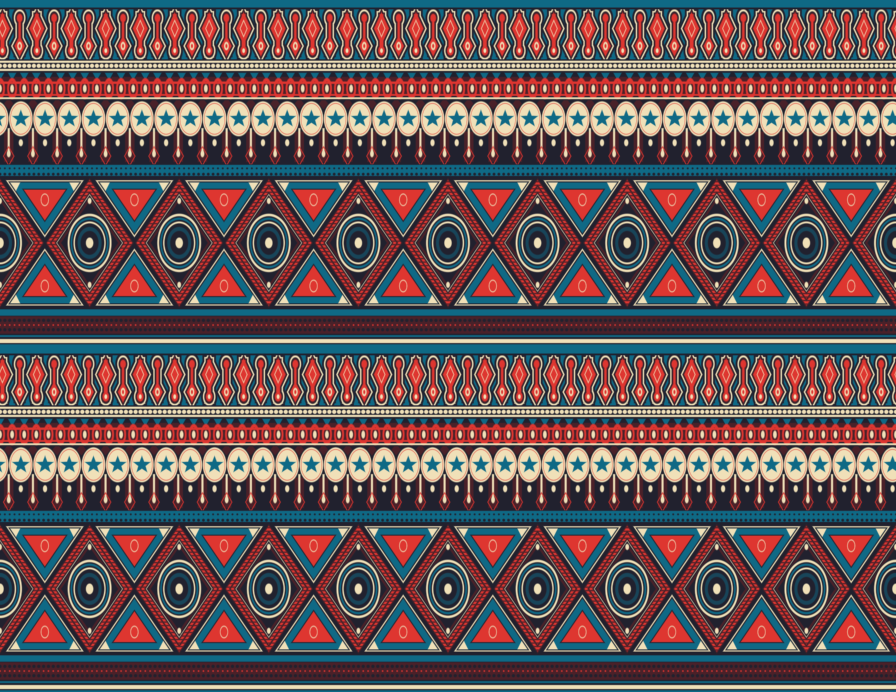
Give the GLSL for this pattern, as a Shadertoy shader.

```glsl
#define NAVY vec3(0.13, 0.13, 0.18)
#define TEAL vec3(0.06, 0.41, 0.52)
#define RED vec3(0.87, 0.21, 0.19)
#define CREAM vec3(0.94, 0.88, 0.72)
#define MAROON vec3(0.29, 0.13, 0.16)
#define SHEET vec2(768.0, 594.0)
#define ROWS_DOWN 2.0
#define DIAMONDS 10.0
#define FIGURES 26.0
#define STARS 37.0
#define BEADS 185.0
#define SAMPLES 3

float edge;

void paint(inout vec3 col, vec3 ink, float d) {
    col = mix(col, ink, clamp(0.5 - d / edge, 0.0, 1.0));
}

// Signed offset from the nearest of n evenly spaced centres
float cell(float x, float n, float phase) {
    float w = SHEET.x / n;
    return (fract(x / w - phase + 0.5) - 0.5) * w;
}

float band(float y, float top, float bottom) {
    return max(top - y, y - bottom);
}

float ellipse(vec2 p, vec2 r) {
    return (length(p / r) - 1.0) * min(r.x, r.y);
}

float rhombus(vec2 p, vec2 r) {
    return (abs(p.x) / r.x + abs(p.y) / r.y - 1.0) * r.x * r.y / length(r);
}

float star(vec2 p, float outer, float inner) {
    float sector = 1.256637;
    float a = mod(atan(p.x, -p.y) + 0.5 * sector, sector) - 0.5 * sector;
    vec2 q = length(p) * vec2(cos(a), abs(sin(a)));
    vec2 notch = inner * vec2(cos(0.5 * sector), sin(0.5 * sector));
    return dot(q - vec2(outer, 0.0), normalize(vec2(notch.y, outer - notch.x)));
}

float beads(vec2 p, float y, float r) {
    return length(vec2(cell(p.x, BEADS, 0.0), p.y - y)) - r;
}

// Row of alternating wide and slim outlined figures
void figureRow(inout vec3 col, vec2 p) {
    vec2 q = vec2(cell(p.x, FIGURES, 0.07), p.y - 29.5);
    vec2 s = vec2(cell(p.x, FIGURES, 0.57), q.y);
    float wide = min(rhombus(q + vec2(0.0, 5.0), vec2(6.0, 13.0)), ellipse(q - vec2(0.0, 14.0), vec2(2.4, 3.5)));
    wide = min(wide, max(abs(q.x) - 1.2, abs(q.y) - 17.0));
    float slim = min(ellipse(s + vec2(0.0, 14.0), vec2(2.0, 3.0)), rhombus(s - vec2(0.0, 10.0), vec2(4.0, 8.0)));
    slim = min(slim, max(abs(s.x) - 0.6, abs(s.y) - 15.0));
    float d = min(wide, slim);
    paint(col, TEAL, 4.6 - d);
    paint(col, CREAM, abs(d - 2.4) - 0.6);
    paint(col, MAROON, d - 1.3);
    paint(col, RED, d - 0.4);
    paint(col, CREAM, ellipse(s - vec2(0.0, 10.0), vec2(2.0, 3.6)));
    paint(col, RED, ellipse(s - vec2(0.0, 10.0), vec2(0.9, 1.8)));
    paint(col, CREAM, abs(rhombus(q + vec2(0.0, 5.0), vec2(3.0, 7.0))) - 0.3);
    paint(col, CREAM, ellipse(q - vec2(0.0, 14.0), vec2(1.2, 2.0)));
}

// Star medallions with hanging drops
void starRow(inout vec3 col, vec2 p) {
    vec2 q = vec2(cell(p.x, STARS, 0.86), p.y - 102.0);
    vec2 h = vec2(cell(p.x, STARS, 0.36), q.y);
    paint(col, MAROON, rhombus(h + vec2(0.0, 13.0), vec2(4.0, 5.0)));
    paint(col, MAROON, max(abs(h.x) - 4.0, band(p.y, 113.0, 139.0)));
    paint(col, CREAM, max(abs(h.x) - 0.9, band(p.y, 110.0, 130.0)));
    paint(col, CREAM, ellipse(h - vec2(0.0, 30.0), vec2(1.6, 3.0)));
    paint(col, RED, abs(rhombus(h - vec2(0.0, 32.0), vec2(4.5, 8.0))) - 0.35);
    paint(col, CREAM, ellipse(q - vec2(0.0, 20.5), vec2(1.8, 3.0)));
    float medal = ellipse(q, vec2(10.1, 15.0));
    paint(col, CREAM, medal);
    paint(col, RED, abs(medal + 1.2) - 0.12);
    paint(col, TEAL, star(q, 7.8, 3.3));
}

// Diamonds with oval eyes, triangles in the gaps
void diamondRow(inout vec3 col, vec2 p) {
    vec2 q = vec2(cell(p.x, DIAMONDS, 0.0), p.y - 208.5);
    vec2 size = vec2(0.5 * SHEET.x / DIAMONDS, 56.5);
    float d = rhombus(q, size);
    vec2 g = vec2(size.x - abs(q.x), abs(q.y));
    float t = max(-d, g.y - size.y);
    paint(col, CREAM, abs(t + 3.2) - 0.5);
    paint(col, TEAL, t + 4.6);
    paint(col, CREAM, max(t + 4.6, 23.0 - g.x - 0.5 * (g.y - 48.0)));
    paint(col, NAVY, t + 10.0);
    paint(col, RED, t + 10.8);
    paint(col, CREAM, abs(ellipse(g - vec2(0.0, 37.0), vec2(3.2, 5.0))) - 0.25);
    paint(col, MAROON, abs(d + 4.2) - 3.6);
    float dots = max(abs(abs(d + 4.2) - 1.7) - 1.0, abs(cell(q.y, 256.0, 0.0)) - 1.0);
    paint(col, RED, dots);
    paint(col, CREAM, abs(d + 8.4) - 0.25);
    paint(col, MAROON, abs(d + 10.6) - 0.9);
    float eye = ellipse(q, vec2(18.0, 24.0));
    paint(col, NAVY, eye - 1.5);
    paint(col, CREAM, abs(eye) - 0.8);
    paint(col, TEAL, abs(eye + 2.4) - 0.7);
    paint(col, CREAM, abs(eye + 4.8) - 0.6);
    paint(col, mix(NAVY, TEAL, 0.5), abs(eye + 9.0) - 1.3);
    paint(col, CREAM, ellipse(q, vec2(3.2, 4.6)));
    paint(col, CREAM, ellipse(vec2(q.x, g.y - 36.0), vec2(1.6, 2.6)));
}

// Plain and beaded stripes between the main rows
void stripes(inout vec3 col, vec2 p) {
    float y = p.y, x = cell(p.x, 2.0 * STARS, 0.0);
    paint(col, TEAL, min(band(y, -1.0, 6.5), band(y, 295.5, 298.0)));
    paint(col, CREAM, min(abs(y - 53.0) - 0.9, abs(y - 60.0) - 0.9));
    paint(col, CREAM, beads(p, 56.5, 1.8));
    paint(col, MAROON, band(y, 66.0, 82.0));
    paint(col, RED, abs(y - 71.0) - 1.0);
    paint(col, NAVY, max(abs(x) - (70.5 - y) * 0.55, band(y, 62.0, 71.0)));
    paint(col, TEAL, max(abs(x) - (69.0 - y) * 0.55, band(y, 62.5, 70.0)));
    float drop = ellipse(vec2(x, y - 76.0), vec2(1.6, 3.4));
    paint(col, RED, abs(drop - 1.9) - 0.8);
    paint(col, CREAM, drop);
    paint(col, RED, abs(y - 81.5) - 0.8);
    paint(col, CREAM, abs(y - 84.3) - 0.8);
    paint(col, TEAL, min(band(y, 141.5, 151.0), band(y, 265.5, 271.0)));
    paint(col, NAVY, min(beads(p, 144.5, 0.8), beads(p, 149.5, 1.2)));
    paint(col, MAROON, band(y, 271.5, 286.5));
    paint(col, NAVY, min(beads(p, 275.0, 1.4), beads(p, 283.0, 1.4)));
    paint(col, RED, beads(p, 279.0, 0.7));
    paint(col, TEAL, abs(y - 288.5) - 0.8);
    paint(col, CREAM, band(y, 291.0, 294.5));
}

vec3 textile(vec2 p) {
    p.y = mod(p.y, SHEET.y / ROWS_DOWN);
    vec3 col = NAVY;
    if (p.y > 8.0 && p.y < 51.0) figureRow(col, p);
    else if (p.y > 86.0 && p.y < 141.0) starRow(col, p);
    else if (p.y > 152.0 && p.y < 265.0) diamondRow(col, p);
    else stripes(col, p);
    return col;
}

void mainImage(out vec4 fragColor, in vec2 fragCoord) {
    edge = 0.8 * SHEET.x / iResolution.x;
    vec3 sum = vec3(0.0);
    for (int i = 0; i < SAMPLES * SAMPLES; i++) {
        vec2 jitter = (vec2(i % SAMPLES, i / SAMPLES) + 0.5) / float(SAMPLES) - 0.5;
        vec2 uv = (fragCoord + 1.3 * jitter) / iResolution.xy;
        sum += textile(vec2(uv.x, 1.0 - uv.y) * SHEET);
    }
    fragColor = vec4(sum / float(SAMPLES * SAMPLES), 1.0);
}
```
